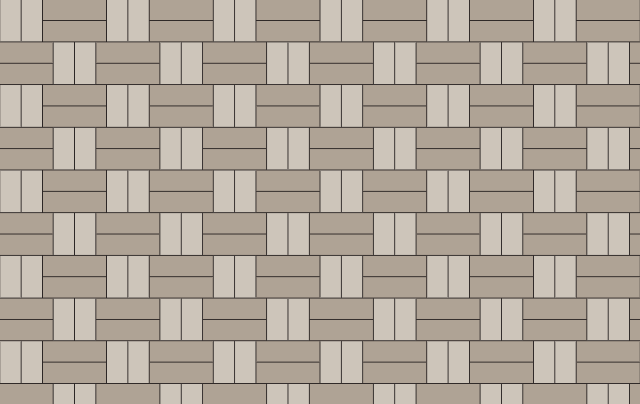
Write a Shadertoy shader that draws this pattern.

```glsl
// Distance from a point to the nearest edge of a box with its corner at the origin
float edgeDistance(vec2 p, vec2 size) {
    vec2 d = min(p, size - p);
    return min(d.x, d.y);
}

void mainImage(out vec4 fragColor, in vec2 fragCoord) {
    // One unit is the short side of a slat; a row is two units high
    float pixel = 18.925 / iResolution.y;
    vec2 p = (fragCoord - 0.5 * iResolution.xy) * pixel + vec2(0.0, 0.5);

    // Alternate rows shift by half of the five-unit repeat
    float row = floor(p.y / 2.0);
    vec2 cell = vec2(mod(p.x + 2.5 * mod(row, 2.0), 5.0), mod(p.y, 2.0));

    // Two upright pale slats, then two long dark slats
    bool upright = cell.x < 2.0;
    vec3 slatColor = upright ? vec3(0.805, 0.773, 0.729) : vec3(0.688, 0.641, 0.586);
    float edge = upright
        ? edgeDistance(vec2(fract(cell.x), cell.y), vec2(1.0, 2.0))
        : edgeDistance(vec2(cell.x - 2.0, fract(cell.y)), vec2(3.0, 1.0));

    // Thin dark joints
    float joint = clamp(0.5 + (0.02 - edge) / pixel, 0.0, 1.0);
    fragColor = vec4(mix(slatColor, vec3(0.12, 0.10, 0.10), joint), 1.0);
}
```
